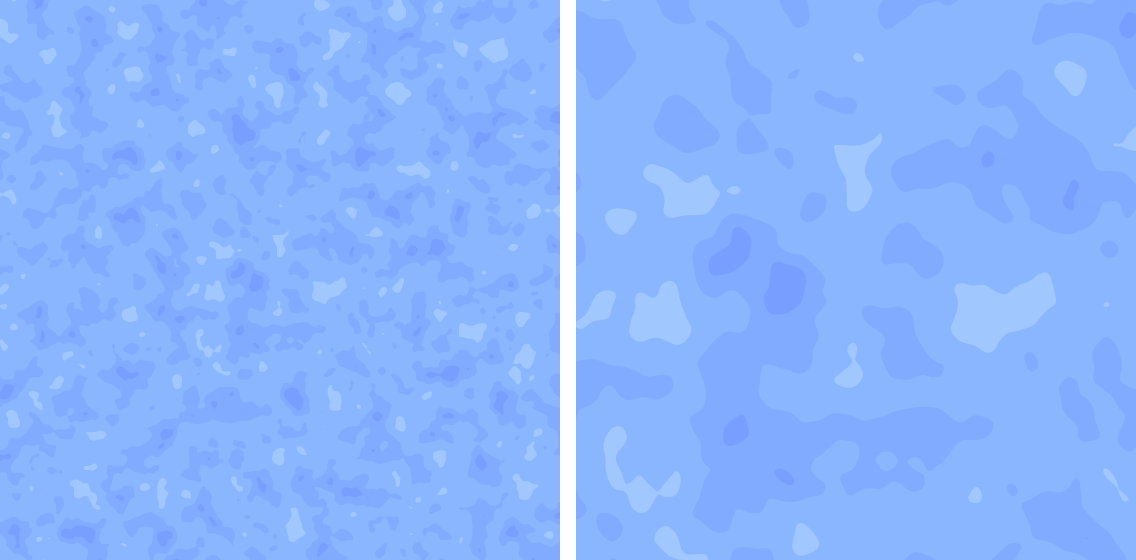
Left: the whole. Right: its middle third, enlarged.
This texture is drawn by a Shadertoy shader. Its source:

```glsl
// Flat four-tone blue mottle: layered gradient noise cut into sharp, nested patches.

float hash(vec2 p) {
    return fract(sin(dot(p, vec2(127.1, 311.7))) * 43758.5453);
}

// Unit gradient at a lattice corner, dotted with the offset from it
float cornerSlope(vec2 corner, vec2 offset) {
    float angle = 6.28318 * hash(corner);
    return dot(vec2(cos(angle), sin(angle)), offset);
}

float gradientNoise(vec2 p) {
    vec2 cell = floor(p), f = fract(p);
    vec2 s = f * f * f * (f * (f * 6.0 - 15.0) + 10.0);
    vec2 e = vec2(1.0, 0.0);
    float bottom = mix(cornerSlope(cell, f), cornerSlope(cell + e, f - e), s.x);
    float top = mix(cornerSlope(cell + e.yx, f - e.yx), cornerSlope(cell + 1.0, f - 1.0), s.x);
    return mix(bottom, top, s.y);
}

// Three octaves, scaled so that one unit is about one standard deviation
float mottle(vec2 p) {
    float height = 0.9 * gradientNoise(p * 14.0 + vec2(3.3, 7.7));
    height += 0.8 * gradientNoise(p * 28.0 + vec2(41.6, 18.2));
    height += 0.3 * gradientNoise(p * 56.0 + vec2(75.4, 93.1));
    return height / 0.268;
}

// Antialiased step, about one pixel wide
float cut(float level, float height, float width) {
    return smoothstep(level - width, level + width, height);
}

void mainImage(out vec4 fragColor, in vec2 fragCoord) {
    vec2 uv = fragCoord / min(iResolution.x, iResolution.y);
    float height = mottle(uv);
    float width = 0.6 * fwidth(height) + 1e-4;

    // Tones from the deepest hollows to the highest flecks
    vec3 color = vec3(0.47, 0.62, 1.0);
    color = mix(color, vec3(0.50, 0.67, 1.0), cut(-2.03, height, width));
    color = mix(color, vec3(0.54, 0.71, 1.0), cut(-0.5, height, width));
    color = mix(color, vec3(0.63, 0.78, 1.0), cut(1.85, height, width));

    fragColor = vec4(color, 1.0);
}
```
